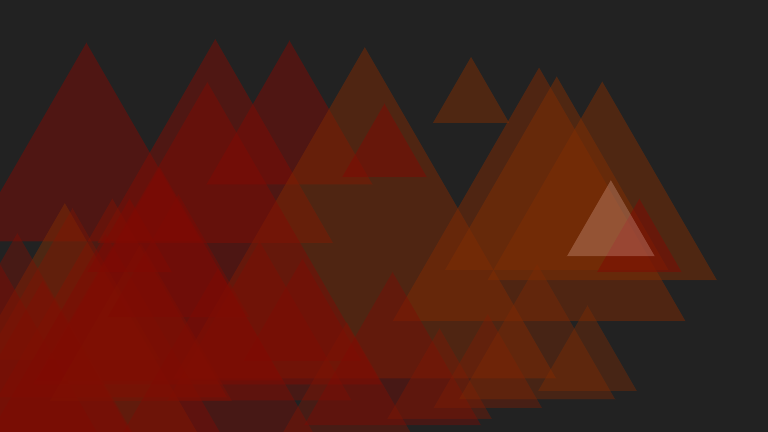
Give the GLSL for this background, as a Shadertoy shader.

```glsl
const float PI = 3.14159265;
const vec3 CHARCOAL = vec3(0.133);
const vec3 CRIMSON = vec3(0.50, 0.033, 0.008);
const vec3 AMBER = vec3(0.50, 0.175, 0.005);
const vec3 BLUSH = vec3(1.0, 0.82, 0.78);

// Signed distance to an upright equilateral triangle hanging from its apex
float triangleDistance(vec2 p, vec2 apex, float height) {
    p -= apex;
    return max(0.866 * abs(p.x) + 0.5 * p.y, -p.y - height);
}

// Lays one translucent triangle over the colour below
vec3 glaze(vec3 below, vec2 p, vec2 apex, float height, vec3 tint, float opacity) {
    float pixel = 1.0 / iResolution.y;
    float d = triangleDistance(p, apex, height);
    float cover = 1.0 - smoothstep(-0.5 * pixel, 0.5 * pixel, d);
    return mix(below, tint, cover * opacity);
}

vec3 warmTint(float warmth) {
    return mix(CRIMSON, AMBER, clamp(warmth, 0.0, 1.0));
}

// Tall peaks along the skyline
vec3 skyline(vec3 col, vec2 p) {
    for (int i = 0; i < 8; i++) {
        float n = float(i);
        float arch = sin(PI * n / 7.0);
        float x = 0.2 + 0.175 * n + 0.17 * arch + 0.05 * sin(1.7 * n);
        float y = 0.86 + 0.05 * cos(0.5 * n - 0.6);
        float height = 0.46 - 0.34 * cos(PI * n) * pow(arch, 4.0);
        float warmth = smoothstep(0.65, 0.9, x) + 0.12 * sin(2.1 * n);
        col = glaze(col, p, vec2(x, y), height, warmTint(warmth), 0.48);
    }
    return col;
}

// Rising group that builds the dense left core
vec3 core(vec3 col, vec2 p) {
    for (int i = 0; i < 4; i++) {
        float u = float(i) / 3.0;
        vec2 apex = vec2(0.15 + 0.33 * u, 0.53 + 0.28 * u * u * u);
        float height = 0.6 + 0.1 * u - 0.2 * sin(PI * u);
        col = glaze(col, p, apex, height, warmTint(1.0 - 2.2 * u), 0.46);
    }
    return col;
}

// Lower peaks, crowded towards the left
vec3 foothills(vec3 col, vec2 p) {
    for (int i = 0; i < 16; i++) {
        float n = float(i);
        float x = 1.36 * pow(n / 15.0, 1.3);
        float y = 0.38 + 0.1 * cos(4.5 * (x - 0.33)) + 0.08 * sin(2.4 * n);
        float height = 0.42 - 0.15 * x + 0.08 * sin(1.9 * n);
        float warmth = 0.85 * smoothstep(0.95, 1.2, x) + 0.3 * sin(2.7 * n);
        col = glaze(col, p, vec2(x, y), height, warmTint(warmth), 0.4);
    }
    return col;
}

// Small red accents
vec3 accents(vec3 col, vec2 p) {
    for (int i = 0; i < 3; i++) {
        float n = float(i);
        vec2 apex = vec2(0.3 + 0.59 * n, 0.76 - 0.22 * (n - 1.0) * (n - 1.0));
        col = glaze(col, p, apex, 0.17, CRIMSON, 0.5);
    }
    return col;
}

void mainImage(out vec4 fragColor, in vec2 fragCoord) {
    vec2 p = fragCoord / iResolution.y;
    vec3 col = skyline(CHARCOAL, p);
    col = core(col, p);
    col = foothills(col, p);
    col = accents(col, p);
    // Pale highlight
    col = glaze(col, p, vec2(1.414, 0.583), 0.176, BLUSH, 0.24);
    fragColor = vec4(col, 1.0);
}
```
